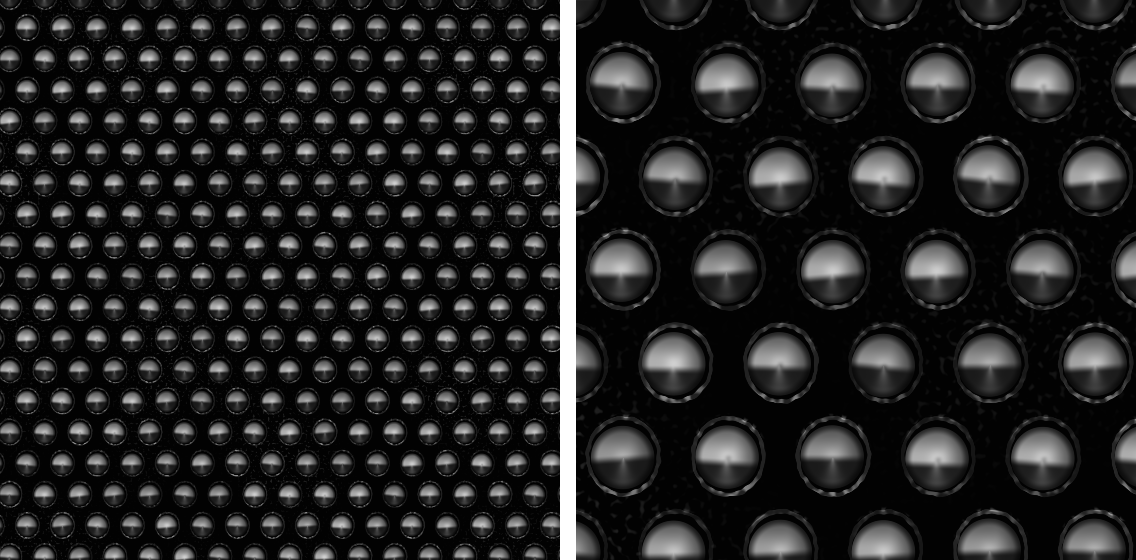
Left, the full canvas; right, a detail of the centre.
A Shadertoy shader for this pattern:

```glsl
// Black sheet studded with staggered rows of polished conical rivets.
// A wrapped brick grid gives each rivet its own seed; shading is a formula in
// rivet space, and periodic gradient noise adds chipped sockets and dust.

const vec2  GRID         = vec2(16.0, 18.0);   // rivets across, rows down (even)
const vec2  GRID_SHIFT   = vec2(0.27, 0.094);  // first rivet, in grid cells
const float STUD_RADIUS  = 0.302;              // lengths are in column pitches
const vec2  SOCKET_SIZE  = vec2(0.338, 0.364);
const vec2  SOCKET_SHIFT = vec2(0.014, 0.014);
const float SOCKET_LINE  = 0.019;              // half width of the socket edge
const float JITTER       = 0.022;
const float CHIP_PERIOD  = 208.0;              // noise cells per canvas
const float DUST_PERIOD  = 224.0;
const float PATCH_PERIOD = 5.0;
const float BASE_BLACK   = 0.008;
const float DUST_LIGHT   = 0.13;

vec2 hash2(vec2 p) {
    vec3 q = fract(p.xyx * vec3(0.1031, 0.1030, 0.0973));
    q += dot(q, q.yzx + 33.33);
    return fract((q.xx + q.yz) * q.zy);
}

float corner(vec2 cell, vec2 offset, float period) {
    float angle = 6.2832 * hash2(mod(cell, period) + 7.0).x;
    return dot(vec2(cos(angle), sin(angle)), offset);
}

// Gradient noise over the unit canvas, about -1 to 1, wrapping at its edges
float wrapNoise(vec2 uv, float period) {
    vec2 p = uv * period;
    vec2 i = floor(p), f = p - i;
    vec2 s = f * f * f * (f * (f * 6.0 - 15.0) + 10.0);
    vec2 e = vec2(1.0, 0.0);
    float low  = mix(corner(i, f, period), corner(i + e.xy, f - e.xy, period), s.x);
    float high = mix(corner(i + e.yx, f - e.yx, period), corner(i + e.xx, f - e.xx, period), s.x);
    return 1.4 * mix(low, high, s.y);
}

// Brightness of a cone of unit radius: lit upper half, dark lower half
float studShade(vec2 q, vec2 seed) {
    float r = length(q);
    float tilt = (seed.y - 0.5) * 0.25;
    float horizon = q.y + 0.10 + tilt * q.x + (seed.x - 0.5) * 0.16;

    float upper = 0.64 - 0.27 * smoothstep(0.05, 0.95, q.y);
    upper *= 1.0 - 0.5 * smoothstep(0.15, 0.95, q.x);

    // Reflected streak running down from the apex
    float angle = atan(q.x + 0.05 * (seed.x - 0.5), 0.001 - q.y);
    float streak = exp(-angle * angle * 5.0) * (1.0 - 0.7 * r);
    float lower = 0.11 + 0.24 * streak + 0.06 * smoothstep(0.6, 0.95, -q.y);

    float shade = mix(lower, upper, smoothstep(-0.16, 0.14, horizon));
    shade += 0.12 * exp(-r * r * 14.0);

    // Small worn dimple on some tips
    vec2 tip = q - vec2(0.04, -0.04);
    shade -= 0.16 * step(0.55, seed.y) * exp(-dot(tip, tip) * 90.0);
    return shade * (1.0 - 0.6 * smoothstep(0.74, 1.0, r));
}

// Thin chipped edge around a rivet, strongest below and crumbly above
float socketShade(vec2 p, float chip, float wear, float px) {
    vec2 q = (p - SOCKET_SHIFT) / SOCKET_SIZE;
    float d = (length(q) - 1.0) * SOCKET_SIZE.x + 0.012 * chip;
    float height = q.y / max(length(q), 0.001);
    float below = smoothstep(0.3, 0.95, -height);
    float above = smoothstep(0.1, 0.9, height);

    float line = 1.0 - smoothstep(SOCKET_LINE - 0.5 * px, SOCKET_LINE + 0.5 * px, abs(d));
    float speckle = smoothstep(-0.35, 0.55, chip);
    float light = line * (0.11 + (0.34 * below + 0.16 * above) * speckle);

    float crumbBand = smoothstep(0.0, 0.015, d) * (1.0 - smoothstep(0.02, 0.055, d));
    light += 0.24 * crumbBand * above * smoothstep(0.1, 0.6, chip);
    return light * mix(0.6, 1.25, wear);
}

void mainImage(out vec4 fragColor, in vec2 fragCoord) {
    vec2 uv = fragCoord / iResolution.xy;
    float px = GRID.x / iResolution.x;

    // Staggered grid, with cell numbers wrapped for seamless seeds
    vec2 g = uv * GRID - GRID_SHIFT + 0.5;
    float row = floor(g.y);
    g.x -= 0.5 * mod(row, 2.0);
    vec2 id = mod(vec2(floor(g.x), row), GRID);
    vec2 p = (fract(g) - 0.5) * vec2(1.0, GRID.x / GRID.y);
    vec2 seed = hash2(id + 3.0);
    vec2 place = hash2(id + 41.0);

    // Sheet with patches of dust
    float dustPatch = smoothstep(-0.25, 0.55, wrapNoise(uv, PATCH_PERIOD));
    float dust = smoothstep(0.2, 0.75, wrapNoise(uv, DUST_PERIOD));
    float light = BASE_BLACK + DUST_LIGHT * dust * dustPatch;

    // Dark socket and its chipped edge
    float socket = length((p - SOCKET_SHIFT) / SOCKET_SIZE);
    light = mix(BASE_BLACK, light, smoothstep(0.9, 1.05, socket));
    light += socketShade(p, wrapNoise(uv, CHIP_PERIOD), place.y, px);

    // Rivet
    vec2 q = (p - (place - 0.5) * JITTER) / STUD_RADIUS;
    float cover = 1.0 - smoothstep(-0.6 * px, 0.6 * px, (length(q) - 1.0) * STUD_RADIUS);
    float polish = mix(0.9, 1.08, seed.x);
    light = mix(light, studShade(q, seed) * polish, cover);

    fragColor = vec4(vec3(clamp(light, 0.0, 1.0)), 1.0);
}
```
